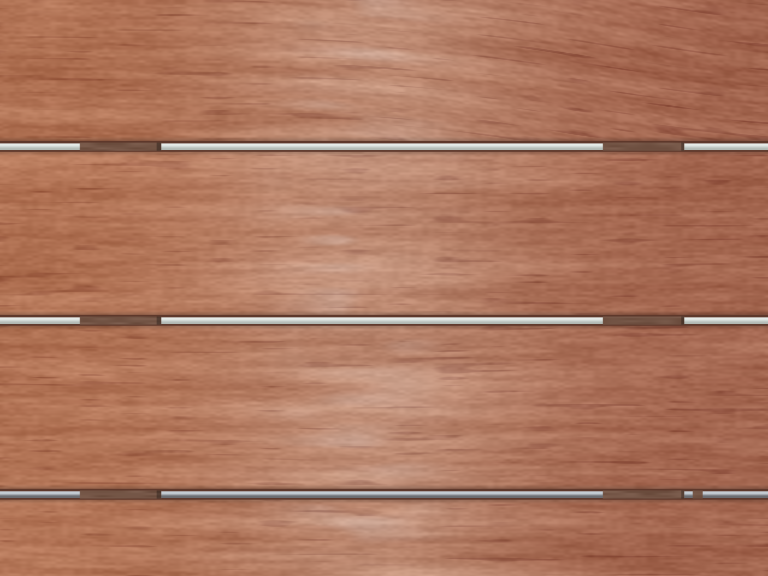
A Shadertoy shader for this texture:

```glsl
float hash(vec2 p) {
    return fract(sin(dot(p, vec2(127.1, 311.7))) * 43758.5453);
}

float noise(vec2 p) {
    vec2 i = floor(p), f = fract(p);
    f = f * f * (3.0 - 2.0 * f);
    return mix(mix(hash(i), hash(i + vec2(1, 0)), f.x),
               mix(hash(i + vec2(0, 1)), hash(i + vec2(1, 1)), f.x), f.y);
}

// Soft-edged interval: 1 inside lo..hi
float band(float x, float lo, float hi, float soft) {
    return smoothstep(lo - soft, lo + soft, x) - smoothstep(hi - soft, hi + soft, x);
}

vec3 wood(vec2 uv, float board) {
    // Grain runs along the board, with a slight slope and waviness
    float slope = board > 1.5 ? 0.09 * smoothstep(0.3, 1.0, uv.x) : 0.02 * (hash(vec2(board, 4.0)) - 0.5);
    vec2 g = vec2(uv.x, uv.y + slope * uv.x + 0.008 * noise(vec2(uv.x * 4.0, uv.y * 9.0 + board)));
    g += vec2(board * 7.3, board * 3.1);
    float broad = noise(g * vec2(3.0, 34.0)) - 0.5;
    float streak = noise(g * vec2(9.0, 105.0)) - 0.5;
    float fine = noise(g * vec2(42.0, 210.0)) - 0.5;
    float speck = noise(g * vec2(130.0, 240.0)) - 0.5;

    // Warm at the left, redder at the right
    vec3 color = mix(vec3(0.70, 0.455, 0.335), vec3(0.645, 0.405, 0.315), smoothstep(0.0, 1.0, uv.x));
    color += vec3(0.01, 0.008, 0.004) * (hash(vec2(board, 9.0)) - 0.5);

    // Sheen across the middle, broken into patches by the grain
    float sheen = exp(-pow((uv.x - 0.49) / 0.21, 2.0));
    float patches = noise(g * vec2(11.0, 42.0));
    color = mix(color, vec3(0.78, 0.60, 0.51), sheen * (0.68 + 0.4 * broad));
    float glint = exp(-pow((uv.x - 0.47) / 0.085, 2.0)) * smoothstep(0.5, 0.95, patches);
    color = mix(color, vec3(0.82, 0.70, 0.65), 0.55 * glint);

    color += vec3(0.055, 0.06, 0.06) * broad + vec3(0.065, 0.075, 0.07) * streak;
    color += 0.055 * fine + 0.045 * speck;

    // Short dark pores
    float pores = smoothstep(0.74, 0.95, noise(g * vec2(17.0, 165.0) + 31.0));
    return color - vec3(0.075, 0.08, 0.065) * pores;
}

void mainImage(out vec4 fragColor, in vec2 fragCoord) {
    vec2 uv = fragCoord / iResolution.xy;
    float px = 0.6 / iResolution.y;
    float row = (uv.y - 0.142) / 0.302;
    float gap = floor(row + 0.5);
    float d = (row - gap) * 0.302;
    vec3 color = wood(uv, floor(row));

    // Shaded board edges beside the gap
    color *= 1.0 - 0.16 * band(d, -0.014, 0.014, 0.004);
    color = mix(color, vec3(0.37, 0.22, 0.17), band(d, -0.0095, 0.0095, px));

    // Light seen through the gap, dimmer in the lowest one
    float lowest = 1.0 - smoothstep(0.0, 1.0, gap);
    vec3 light = mix(vec3(0.70, 0.73, 0.71), vec3(0.90, 0.92, 0.91), smoothstep(-0.005, 0.003, d));
    light = mix(light, mix(vec3(0.42, 0.43, 0.45), vec3(0.77, 0.80, 0.83), smoothstep(-0.004, 0.002, d)), lowest);
    color = mix(color, light, band(d, -0.0065, 0.0050, px));

    // Cross supports that block the light
    float support = band(uv.x, 0.104, 0.210, px) + band(uv.x, 0.785, 0.891, px);
    support += lowest * band(uv.x, 0.902, 0.915, px);
    vec3 shade = vec3(0.45, 0.33, 0.27) + 0.08 * (noise(uv * vec2(45.0, 260.0)) - 0.5);
    shade *= 1.0 - 0.3 * band(uv.x, 0.204, 0.210, px) - 0.3 * band(uv.x, 0.887, 0.891, px);
    color = mix(color, shade, support * band(d, -0.0075, 0.0065, px));

    fragColor = vec4(clamp(color, 0.0, 1.0), 1.0);
}
```
